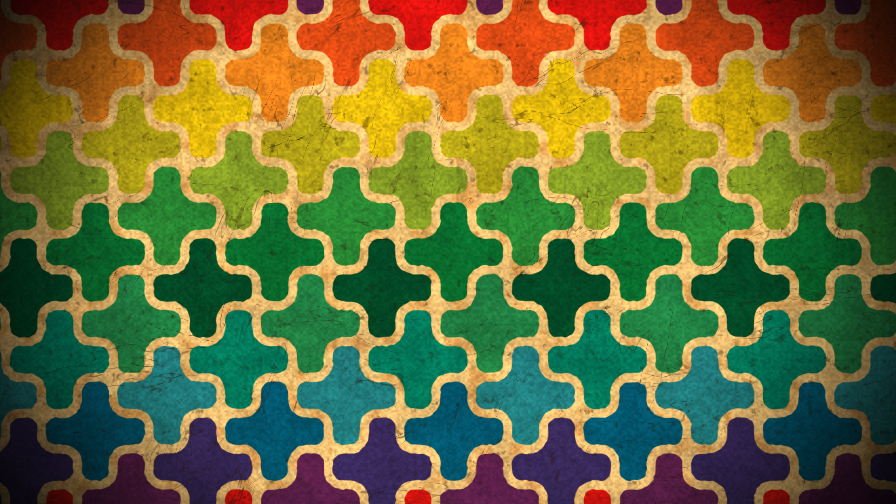
Write a Shadertoy shader that draws this pattern.

```glsl
const float ROWS_HIGH = 14.06;     // lattice cells over the canvas height
const float REPEAT = 5.0;          // cells between crosses of one row
const float ROW_SHIFT = 2.0;       // sideways step from row to row
const vec2 ORIGIN = vec2(3.66, 0.03);
const float GAP = 0.25;            // width of the cream lines
const float TIP_RADIUS = 0.28;
const float FILLET = TIP_RADIUS + GAP;
const float EDGE_WEAR = 0.035;
const float GRAIN = 0.22;
const float MOTTLE = 0.28;
const float SCRATCHES = 0.5;
const float SPECKS = 0.35;
const vec3 CREAM = vec3(0.96, 0.77, 0.46);
const vec3 STAIN = vec3(0.80, 0.50, 0.20);
const vec3 DIRT = vec3(0.16, 0.09, 0.04);
const float VIGNETTE_START = 0.62;
const float VIGNETTE_END = 1.28;
const float VIGNETTE_FLOOR = 0.1;

// Row colours, bottom to top
const int COLOURS = 15;
const vec3 PALETTE[COLOURS] = vec3[](
    vec3(0.38, 0.13, 0.30), vec3(0.22, 0.16, 0.35), vec3(0.01, 0.34, 0.43),
    vec3(0.13, 0.49, 0.49), vec3(0.01, 0.48, 0.36), vec3(0.13, 0.50, 0.26),
    vec3(0.01, 0.29, 0.15), vec3(0.04, 0.43, 0.18), vec3(0.16, 0.53, 0.20),
    vec3(0.53, 0.62, 0.15), vec3(0.72, 0.65, 0.09), vec3(0.90, 0.73, 0.05),
    vec3(0.92, 0.51, 0.11), vec3(0.89, 0.30, 0.08), vec3(0.88, 0.08, 0.06));

float hash(vec2 p) {
    return fract(sin(dot(p, vec2(127.1, 311.7))) * 43758.5453);
}

float noise(vec2 p) {
    vec2 i = floor(p), f = fract(p);
    f = f * f * (3.0 - 2.0 * f);
    return mix(mix(hash(i), hash(i + vec2(1, 0)), f.x),
               mix(hash(i + vec2(0, 1)), hash(i + vec2(1, 1)), f.x), f.y);
}

float fbm(vec2 p) {
    float sum = 0.0, amp = 0.5;
    for (int i = 0; i < 4; i++) {
        sum += amp * noise(p);
        p = mat2(1.6, 1.2, -1.2, 1.6) * p + 7.3;
        amp *= 0.5;
    }
    return sum / 0.9375;
}

float roundedBox(vec2 p, vec2 halfSize, float radius) {
    vec2 q = abs(p) - halfSize + radius;
    return length(max(q, 0.0)) + min(max(q.x, q.y), 0.0) - radius;
}

// Two bars joined with round fillets
float cross5(vec2 p) {
    vec2 bar = vec2(1.5, 0.5) - 0.5 * GAP;
    float a = roundedBox(p, bar, TIP_RADIUS);
    float b = roundedBox(p, bar.yx, TIP_RADIUS);
    return max(FILLET, min(a, b)) - length(max(FILLET - vec2(a, b), 0.0));
}

// Nearest cross: x = distance, y = its row
vec2 nearestCross(vec2 p) {
    vec2 best = vec2(1e3, 0.0);
    float middle = floor(p.y + 0.5);
    for (int i = -1; i <= 1; i++) {
        float row = middle + float(i);
        vec2 q = p - vec2(ROW_SHIFT * row, row);
        q.x -= REPEAT * floor(q.x / REPEAT + 0.5);
        float d = cross5(q);
        if (d < best.x) best = vec2(d, row);
    }
    return best;
}

// Thin broken hairlines running along one direction
float scratches(vec2 p, float angle) {
    float c = cos(angle), s = sin(angle);
    vec2 q = mat2(c, -s, s, c) * p;
    float ridge = abs(fbm(q * vec2(0.35, 1.5)) - 0.5);
    float patches = smoothstep(0.54, 0.74, noise(p * 0.6 + angle * 9.0));
    return smoothstep(0.012, 0.002, ridge) * patches * noise(p * 9.0);
}

void mainImage(out vec4 fragColor, in vec2 fragCoord) {
    vec2 cell = fragCoord / iResolution.y * ROWS_HIGH;
    float soft = 0.8 * ROWS_HIGH / iResolution.y;

    // Crosses on cream paper
    vec2 tile = nearestCross(cell - ORIGIN);
    float d = tile.x + EDGE_WEAR * (noise(cell * 9.0) - 0.5);
    vec3 ink = PALETTE[int(mod(tile.y, float(COLOURS)))];
    vec3 paper = mix(CREAM, STAIN, 0.55 * smoothstep(0.45, 0.8, fbm(cell * 2.5)));
    vec3 colour = mix(ink, paper, smoothstep(-soft, soft, d));

    // Mottling, grain and dirt
    colour *= 1.0 + MOTTLE * (fbm(cell * 1.3 + 20.0) - 0.5);
    colour *= 1.0 + GRAIN * (fbm(cell * 9.0) + noise(cell * 17.0) - 1.0);
    float specks = smoothstep(0.68, 0.84, fbm(cell * 5.0 + 40.0));
    float marks = scratches(cell, 1.25) + scratches(cell + 31.0, 0.5)
                + scratches(cell + 57.0, -0.05);
    colour = mix(colour, DIRT, clamp(SPECKS * specks + SCRATCHES * marks, 0.0, 0.8));

    // Darkened sides and corners
    vec2 fromCentre = 2.0 * fragCoord / iResolution.xy - 1.0;
    float radius = length(fromCentre * vec2(1.0, 0.68));
    colour *= mix(1.0, VIGNETTE_FLOOR, smoothstep(VIGNETTE_START, VIGNETTE_END, radius));

    fragColor = vec4(clamp(colour, 0.0, 1.0), 1.0);
}
```
